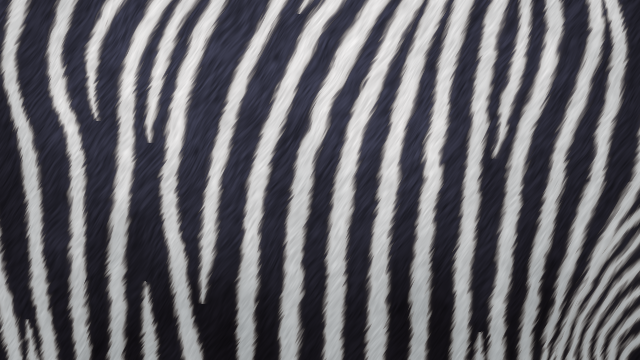
Reproduce this texture procedurally as a Shadertoy shader.

```glsl
// Zebra hide: bent pale stripes with forked wedges and a fan at the lower right, on dark hair.

#define SPACING 0.243      // stripe distance, in half canvas heights
#define FIRST_X 0.176      // centre of stripe 0 at mid height
#define HALF_WIDTH 0.042
#define EDGE_BLUR 0.014
#define EDGE_FRAY 0.032
#define HAIR_FREQ vec2(13.0, 85.0)
#define BLACK vec3(0.065, 0.058, 0.075)
#define NAVY vec3(0.205, 0.208, 0.270)
#define GREY vec3(0.62, 0.64, 0.65)
#define WHITE vec3(0.90, 0.895, 0.895)
#define BROWN vec3(0.37, 0.33, 0.30)

const float PI = 3.14159265;
const float FAN_START = 15.0;
const int WEDGES = 8;

// Stripe index, height of the tip, and side (+1 hangs from the top, -1 rises)
const vec3 WEDGE[WEDGES] = vec3[WEDGES](
    vec3(1.5, 0.33, 1.0), vec3(2.5, 0.20, 1.0), vec3(4.0, -0.69, 1.0),
    vec3(4.5, 0.92, 1.0), vec3(10.5, 0.11, 1.0), vec3(-0.5, -0.77, -1.0),
    vec3(2.5, -0.56, -1.0), vec3(10.5, -0.85, -1.0));

float hash(vec2 p) {
    p = fract(p * vec2(0.1031, 0.1137));
    p += dot(p, p.yx + 33.33);
    return fract((p.x + p.y) * p.x * 7.31);
}

float noise(vec2 p) {
    vec2 i = floor(p), f = fract(p);
    f = f * f * (3.0 - 2.0 * f);
    return mix(mix(hash(i), hash(i + vec2(1, 0)), f.x),
               mix(hash(i + vec2(0, 1)), hash(i + vec2(1, 1)), f.x), f.y);
}

// Horizontal centre of stripe i at height y in -1..1
float stripeX(float i, float y) {
    if (i >= FAN_START) {
        float k = i - FAN_START;
        float root = 3.11 + 0.07 * k;
        float rise = max(y + 1.0, 0.0) / (0.806 - 0.139 * k);
        return root + (3.556 - root) * pow(rise, 1.8);
    }
    float middle = FIRST_X + SPACING * i + 0.05 * sin(PI * i / 12.0);
    if (y > 0.0) {
        float lean = -0.05 + 0.27 * smoothstep(1.0, 2.0, i) + 0.194 * smoothstep(2.0, 5.0, i)
                   - 0.278 * smoothstep(6.0, 10.0, i) + 0.08 * smoothstep(10.0, 11.0, i)
                   - 0.14 * smoothstep(12.0, 13.0, i);
        float bow = -0.167 + 0.167 * smoothstep(1.0, 4.0, i) + 0.13 * smoothstep(10.0, 11.0, i);
        return middle + lean * y * mix(y, 1.0, 0.45) + bow * y * sin(PI * y);
    }
    float down = -y, right = max(i - 10.0, 0.0);
    float spread = max(0.176 - 0.074 * i, 0.0) + 0.204 * exp(-3.0 * (i - 3.0) * (i - 3.0))
                 - 0.026 * right * right;
    return middle + spread * down - 0.074 * down * (2.0 - down);
}

float stripeHalfWidth(float i, float y) {
    if (i >= FAN_START) return 0.57 * HALF_WIDTH;
    float swell = 1.0 + 0.25 * exp(-(i - 6.5) * (i - 6.5) / 14.0);
    float pinch = smoothstep(0.2, 1.0, -y) * smoothstep(11.0, 13.0, i);
    return HALF_WIDTH * swell * (1.0 - 0.55 * pinch) * (1.0 - 0.2 * smoothstep(13.0, 14.0, i));
}

// Signed distance to stripe i, with its width scaled by taper
float stripeDistance(vec2 p, float i, float taper) {
    float x = stripeX(i, p.y);
    float slope = (stripeX(i, p.y + 0.01) - x) / 0.01;
    return abs(p.x - x) / sqrt(1.0 + slope * slope) - stripeHalfWidth(i, p.y) * taper;
}

float hideDistance(vec2 p) {
    float d = 1.0;
    for (int n = -1; n <= 20; n++)
        if (n != 4) d = min(d, stripeDistance(p, float(n), 1.0));
    for (int n = 0; n < WEDGES; n++) {
        float along = (p.y - WEDGE[n].y) * WEDGE[n].z;
        if (along > 0.0)
            d = min(d, stripeDistance(p, WEDGE[n].x, 0.85 * sqrt(min(along / 0.35, 1.0))));
    }
    return d;
}

void mainImage(out vec4 fragColor, in vec2 fragCoord) {
    vec2 p = 2.0 * fragCoord / iResolution.y - vec2(0.0, 1.0);

    // Fine hair, combed diagonally
    vec2 combed = mat2(0.82, 0.57, -0.57, 0.82) * p + 0.04 * noise(p * 5.0);
    float hair = 0.6 * noise(combed.yx * HAIR_FREQ + 40.0)
               + 0.4 * noise(combed.yx * HAIR_FREQ * 1.7 + 90.0);

    // Pale stripes with a slow wobble and frayed borders
    vec2 wobble = 0.022 * (vec2(noise(p * 7.0 + 20.0), noise(p * 7.0 + 60.0)) - 0.5);
    float d = hideDistance(p + wobble) + EDGE_FRAY * (hair - 0.5);
    float blur = max(EDGE_BLUR, 1.5 / iResolution.y);
    float pale = 1.0 - smoothstep(-blur, blur, d);

    // Light falls on the upper middle of the body
    float light = smoothstep(-1.1, 0.5, p.y) * (1.0 - 0.45 * smoothstep(0.5, 2.0, abs(p.x - 1.7)));
    light = clamp(light + 0.35 * (noise(p * 3.0) - 0.5), 0.0, 1.0);

    vec3 dark = mix(BLACK, NAVY, light) * (0.65 + 0.7 * hair);
    vec3 fur = mix(GREY, WHITE, 0.15 + 0.85 * light) * (0.88 + 0.2 * hair);
    vec3 color = mix(dark, fur, pale);
    color = mix(color, BROWN, 0.35 * exp(-d * d / (blur * blur)));
    fragColor = vec4(color, 1.0);
}
```
